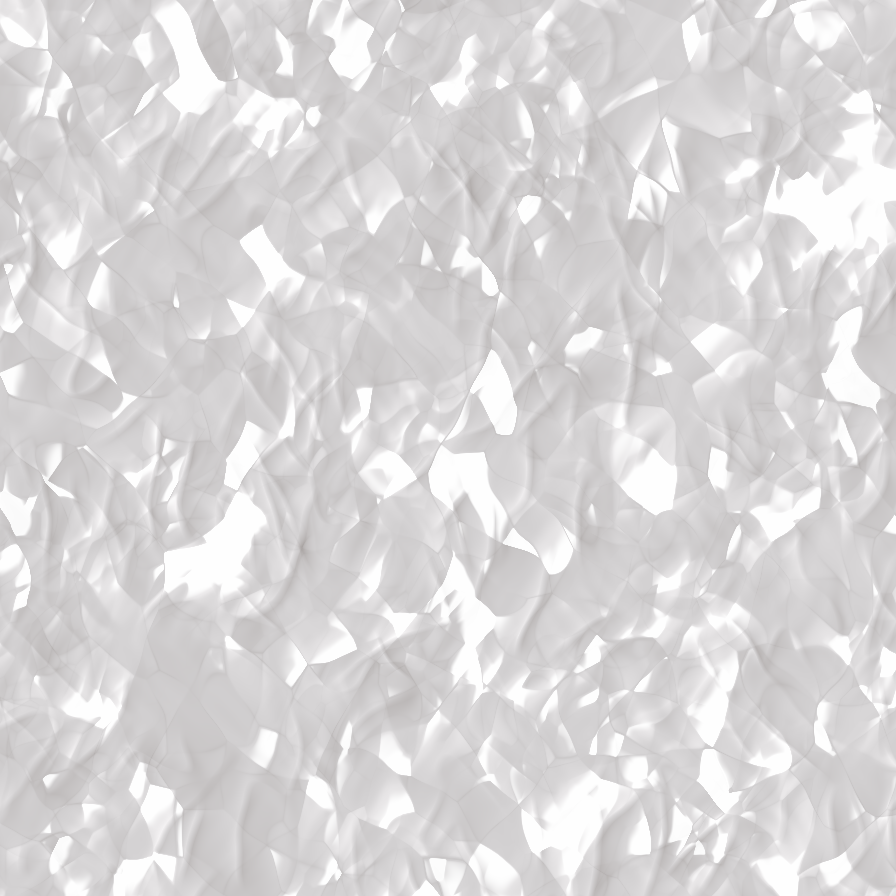
Write a Shadertoy shader that draws this texture.

```glsl
// Crumpled pearl-white plastic film with creased shards and glossy white highlights.

const vec3  FILM_COLOR    = vec3(0.823, 0.815, 0.819);
const vec3  GLOSS_COLOR   = vec3(0.995);
const vec3  SHADOW_TINT   = vec3(0.93, 1.0, 1.06);   // dark folds lose more blue than red
const vec2  LIGHT_A       = vec2(-0.6, 0.8);
const vec2  LIGHT_B       = vec2(0.95, -0.3);
const int   LAYERS        = 3;
const float FACET_SCALE   = 9.0;     // large shards per canvas height
const float SCALE_STEP    = 1.9;     // size ratio between layers
const vec2  FACET_STRETCH = vec2(1.35, 0.7);
const float FACET_ANGLE   = -0.55;
const float ANGLE_STEP    = 1.2;
const float SHARD_THIN    = 2.6;
const float CREASE_SHARP  = 480.0;
const float CREASE_DARK   = 0.07;
const float FACET_CURVE   = 1.0;
const float RELIEF        = 1.95;
const float TONE_GAIN     = 0.027;
const float SHEEN         = 0.045;
const float GLOSS_START   = 1.22;
const float GLOSS_END     = 1.6;
const float RIPPLE_GAIN   = 0.035;
const float FOLD_GAIN     = 0.085;
const float FOLD_WIDTH    = 0.004;

vec2 hash2(vec2 c) {
    vec3 v = fract(c.xyx * vec3(0.1031, 0.1030, 0.0973));
    v += dot(v, v.yzx + 33.33);
    return fract((v.xx + v.yz) * v.zy);
}

float cornerRamp(vec2 cell, vec2 offset) {
    return dot(normalize(hash2(cell) - 0.4999), offset);
}

float gradientNoise(vec2 p) {
    vec2 i = floor(p), f = fract(p);
    vec2 u = f * f * f * (f * (f * 6.0 - 15.0) + 10.0);
    vec2 e = vec2(1.0, 0.0);
    float low  = mix(cornerRamp(i, f), cornerRamp(i + e, f - e), u.x);
    float high = mix(cornerRamp(i + e.yx, f - e.yx), cornerRamp(i + 1.0, f - 1.0), u.x);
    return mix(low, high, u.y);
}

vec2 noisePair(vec2 p) {
    return vec2(gradientNoise(p + 17.3), gradientNoise(p + 71.9));
}

mat2 rotation(float a) {
    float c = cos(a), s = sin(a);
    return mat2(c, -s, s, c);
}

// Slope of randomly tilted, curved shards (xy) and nearness to a crease (z).
vec3 facets(vec2 p, float sharpness) {
    vec2 cell = floor(p), slope = vec2(0.0);
    float total = 0.0, strongest = 0.0;
    for (int y = -2; y <= 2; y++)
    for (int x = -2; x <= 2; x++) {
        vec2 id = cell + vec2(x, y);
        vec2 offset = p - id - hash2(id + 40.0);
        vec2 random = hash2(id + 113.0);
        float angle = 6.2832 * random.x;
        float across = dot(offset, vec2(cos(angle), sin(angle)));
        float dist2 = dot(offset, offset) + SHARD_THIN * random.y * across * across;
        float weight = exp(sharpness * (0.5 - dist2));
        vec2 tilt = hash2(id + 271.0) - 0.5;
        float curve = FACET_CURVE * sin(50.0 * random.y);   // bulging or hollow
        slope += weight * (tilt + curve * offset);
        total += weight;
        strongest = max(strongest, weight);
    }
    total = max(total, 1e-30);
    return vec3(slope / total, 1.0 - strongest / total);
}

// Height of sparse, long, thin folds in three directions.
float folds(vec2 p) {
    float height = 0.0;
    for (int i = 0; i < 3; i++) {
        float k = float(i);
        vec2 q = rotation(FACET_ANGLE + 0.6 * k) * p * vec2(15.0, 5.0) + 23.0 * k;
        float present = smoothstep(-0.05, 0.3, gradientNoise(p * 8.0 + 57.0 * k));
        height += present * exp(-9.0 * abs(gradientNoise(q)));
    }
    return height;
}

void mainImage(out vec4 fragColor, in vec2 fragCoord) {
    vec2 p = fragCoord / iResolution.y;

    // Bend the straight creases
    vec2 bent = p + 0.022 * noisePair(p * 7.0) + 0.007 * noisePair(p * 21.0);
    float crumple = smoothstep(-0.3, 0.35, gradientNoise(p * 6.0 + 9.0));

    // Sum the shard layers, with fine ones gathered in crumpled zones
    vec2 slope = vec2(0.0);
    float crease = 0.0, scale = FACET_SCALE;
    for (int i = 0; i < LAYERS; i++) {
        mat2 turn = rotation(FACET_ANGLE + ANGLE_STEP * float(i % 2));
        float weight = i == 0 ? 0.85 : i == 1 ? 0.95 : 0.75 * crumple;
        vec2 q = turn * bent * FACET_STRETCH * scale + 31.0 * float(i + 1);
        vec3 facet = facets(q, CREASE_SHARP / scale);
        slope += weight * facet.xy * turn;
        crease += weight * facet.z;
        scale *= SCALE_STEP;
    }

    // Fine ripples and embossed folds
    float steep = gradientNoise(rotation(FACET_ANGLE) * bent * vec2(66.0, 17.0));
    float cross = gradientNoise(rotation(FACET_ANGLE + ANGLE_STEP) * bent * vec2(54.0, 15.0) + 50.0);
    float ripple = mix(steep, cross, smoothstep(-0.15, 0.15, gradientNoise(p * 8.0 + 3.0)));
    ripple *= 0.4 + 0.9 * crumple;
    vec2 shift = FOLD_WIDTH * normalize(vec2(-0.9, 0.4));
    float emboss = folds(bent - shift) - folds(bent + shift);

    // Shade the film: soft grey, pearly sheen, clipped white gloss
    float litA = RELIEF * dot(slope, LIGHT_A) + 0.4 * ripple + 0.5 * emboss;
    float litB = RELIEF * dot(slope, LIGHT_B) - 0.4 * ripple + 0.5 * emboss;
    float shine = max(litA, litB);
    float tone = TONE_GAIN * clamp(litA, -2.2, 1.8);
    tone += SHEEN * smoothstep(0.6, 1.3, shine);
    tone += RIPPLE_GAIN * ripple + FOLD_GAIN * emboss;
    float breakup = smoothstep(-0.4, 0.4, gradientNoise(p * 24.0));
    tone -= CREASE_DARK * min(crease, 0.8) * breakup;

    vec3 color = FILM_COLOR + tone * (tone < 0.0 ? SHADOW_TINT : vec3(1.0));
    color = mix(color, GLOSS_COLOR + 0.4 * min(tone, 0.0), smoothstep(GLOSS_START, GLOSS_END, shine));
    fragColor = vec4(min(color, GLOSS_COLOR), 1.0);
}
```
